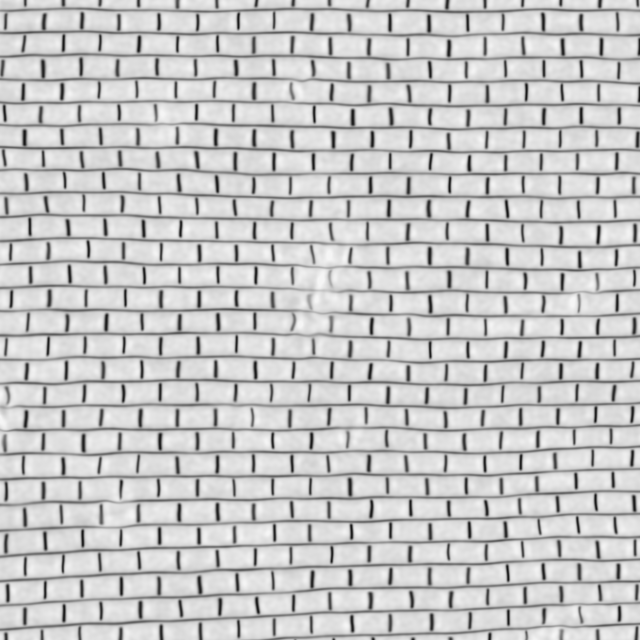
This texture is drawn by a three.js fragment shader. Its source:

```glsl
// Pale woven brick courses with dark upright joints, thin grey seams and worn patches.
varying vec2 vUv;

vec2 hash2(vec2 p) {
  p = vec2(dot(p, vec2(127.1, 311.7)), dot(p, vec2(269.5, 183.3)));
  return fract(sin(p) * 43758.55) * 2.0 - 1.0;
}

// Gradient noise, roughly -0.6 to 0.6
float noise(vec2 p) {
  vec2 i = floor(p), f = fract(p);
  vec2 u = f * f * (3.0 - 2.0 * f);
  float a = dot(hash2(i), f);
  float b = dot(hash2(i + vec2(1.0, 0.0)), f - vec2(1.0, 0.0));
  float c = dot(hash2(i + vec2(0.0, 1.0)), f - vec2(0.0, 1.0));
  float d = dot(hash2(i + 1.0), f - 1.0);
  return mix(mix(a, b, u.x), mix(c, d, u.x), u.y);
}

float bell(float x, float width) {
  return exp(-x * x / (width * width));
}

void main() {
  vec2 uv = vec2(vUv.x, 1.0 - vUv.y);

  // Worn patches: scattered spots and one upright streak near the centre
  float streak = bell(uv.x - 0.58 + 0.18 * uv.y, 0.045) * bell(uv.y - 0.46, 0.1);
  float spots = smoothstep(0.2, 0.46, noise(uv * vec2(7.0, 6.0) + 3.7));
  float wear = clamp(spots + 0.85 * streak, 0.0, 1.0);

  // Bent courses, slightly tighter toward the right
  float row = uv.y * (26.9 + 1.3 * uv.x) + 0.55;
  row += 0.35 * sin(3.14 * uv.y) * cos(3.14 * uv.x);
  row += 0.2 * noise(uv * 5.0 + 11.0) + 0.1 * noise(uv * 19.0);
  row += 0.35 * wear * noise(uv * 36.0 + 5.0);
  float course = floor(row);
  float rise = fract(row);

  // Half-shifted joints with a little jitter and lean
  float col = uv.x * 16.75 - 0.17 + 0.5 * mod(course + 1.0, 2.0);
  col += 0.3 * noise(uv * 3.5 + 23.0) + 0.05 * noise(uv * 40.0);
  col += 0.35 * wear * noise(uv * 33.0 + 8.0);
  float joint = floor(col + 0.5);
  vec2 vary = hash2(vec2(joint, course));
  float across = col - joint - 0.04 * vary.x;

  // Brick surface: soft mottling, fine grain and a pale swell beside each joint
  float tone = 0.875 + 0.06 * noise(uv * vec2(34.0, 50.0));
  tone += 0.05 * noise(uv * vec2(95.0, 110.0)) + 0.04 * noise(uv * 9.0);
  tone += 0.045 * bell(abs(across) - 0.17, 0.08) * bell(rise - 0.5, 0.3);
  tone += wear * (0.03 + 0.22 * noise(uv * vec2(65.0, 48.0)));

  // Thin seams between courses, with a faint wider shadow
  float seamGap = min(rise, 1.0 - rise);
  float seamDepth = 0.33 + 0.25 * noise(uv * vec2(15.0, 24.0) + 2.0);
  float seam = seamDepth * bell(seamGap, 0.065) + 0.07 * bell(seamGap, 0.17);
  tone -= seam * (1.0 - 0.65 * wear);

  // Dark upright joints with rounded, faded ends
  float ends = 1.0 - smoothstep(0.28, 0.47, abs(rise - 0.5 - 0.04 * vary.y));
  float body = bell(across, 0.05 + 0.009 * vary.y);
  float strength = (0.84 + 0.12 * vary.x) * (1.0 - 0.75 * wear);
  tone = mix(tone, 0.06, clamp(body * ends * strength, 0.0, 1.0));

  gl_FragColor = vec4(vec3(clamp(tone, 0.05, 0.96)), 1.0);
}
```
